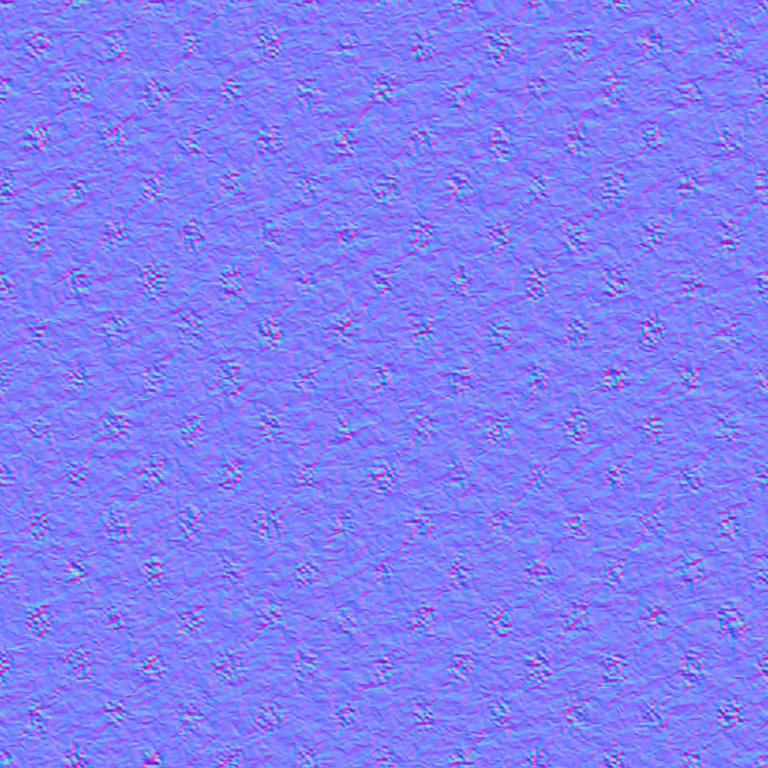
Write a WebGL 2 fragment shader that draws this texture map.

```glsl
#version 300 es
precision highp float;
// Normal map of a quilted knit: fine wrinkled grain, a staggered lattice of
// rough knots and faint diagonal seams between them. A height field is built
// from wrapping value noise, then its slope is encoded as a colour.

uniform vec2 u_resolution;
out vec4 outColor;

const vec2 REPEATS = vec2(10.0, 8.0);         // staggered pairs of knots across, up
const vec2 KNOT_PHASE = vec2(0.0, 0.05);      // first knot, in repeats
const vec2 KNOT_RADIUS = vec2(0.0205, 0.0265);
const float KNOT_RELIEF = 0.0035;
const vec2 KNOT_GRAIN = vec2(205.0, 235.0);   // noise cells across, up
const vec2 THREAD_GRAIN = vec2(170.0, 250.0);
const float THREAD_SLANT = 12.0;              // cells climbed across the canvas
const float THREAD_RELIEF = 0.0012;
const vec2 TWILL_GRAIN = vec2(120.0, 170.0);
const float TWILL_SLANT = 85.0;
const float TWILL_RELIEF = 0.00105;
const vec2 FOLD_GRAIN = vec2(52.0, 76.0);
const float FOLD_SLANT = 16.0;
const float FOLD_RELIEF = 0.0021;
const vec2 WARP_GRAIN = vec2(80.0);
const float WARP = 0.006;                     // wander of the grain
const vec2 SEAM_DEPTH = vec2(0.0008, 0.0003); // rising, falling diagonals
const float SEAM_WIDTH = 0.045;               // in repeats
const float SEAM_GRAIN = 0.6;                 // extra grain along seams
const float SLOPE_STEP = 0.0007;
const vec2 STEEP_SIDE = vec2(0.7071, -0.7071);
const float STEEPNESS = 1.3;                  // sharpens slopes facing that side
const float BLUE_GAIN = 0.985;

// Integer hash of a non-negative cell, 0..1
float hash(vec2 cell, float seed) {
    uvec3 k = uvec3(cell, seed);
    uint h = k.x * 1597u + k.y * 51749u + k.z * 7919u;
    h = (h ^ (h >> 16)) * 73244475u;
    h = (h ^ (h >> 15)) * 40503u;
    h = (h ^ (h >> 13)) * 668265u;
    return float((h ^ (h >> 16)) & 65535u) / 65535.0;
}

// Random value at a grid corner, wrapped so the slanted grid tiles
float corner(vec2 cell, vec2 count, float slant, float seed) {
    float turns = floor((cell.x + 0.5) / count.x);
    cell.x -= turns * count.x;
    cell.y = mod(cell.y + turns * slant, count.y);
    return hash(cell, seed);
}

// Smooth value noise centred on zero
float noise(vec2 uv, vec2 count, float slant, float seed) {
    vec2 p = uv * count - vec2(0.0, uv.x * slant);
    vec2 i = floor(p);
    vec2 f = p - i;
    f = f * f * (3.0 - 2.0 * f);
    float low = mix(corner(i, count, slant, seed),
                    corner(i + vec2(1.0, 0.0), count, slant, seed), f.x);
    float high = mix(corner(i + vec2(0.0, 1.0), count, slant, seed),
                     corner(i + vec2(1.0, 1.0), count, slant, seed), f.x);
    return mix(low, high, f.y) - 0.5;
}

float height(vec2 uv) {
    // Diagonal axes: knots sit on integer points, seams on integer lines
    vec2 q = uv * REPEATS - KNOT_PHASE;
    vec2 diagonal = vec2(q.x - q.y, q.x + q.y);
    vec2 nearest = floor(diagonal + 0.5);
    vec2 offset = diagonal - nearest;

    // Wandering grain in three sizes
    vec2 bent = uv + WARP * vec2(noise(uv, WARP_GRAIN, 0.0, 7.0),
                                 noise(uv, WARP_GRAIN, 0.0, 8.0));
    float thread = noise(bent, THREAD_GRAIN, THREAD_SLANT, 1.0);
    float twill = noise(bent, TWILL_GRAIN, TWILL_SLANT, 9.0);
    float fold = noise(bent, FOLD_GRAIN, FOLD_SLANT, 2.0);
    float patchy = noise(uv, vec2(40.0), 0.0, 3.0);

    // Knots: ragged ovals of coarse relief, each of its own size and strength
    vec2 site = vec2(nearest.x + nearest.y, nearest.y - nearest.x);
    site = mod(site, 2.0 * REPEATS);
    vec2 fromKnot = vec2(offset.x + offset.y, offset.y - offset.x) * 0.5 / REPEATS;
    float size = mix(0.9, 1.1, hash(site, 4.0));
    float reach = length(fromKnot / (KNOT_RADIUS * size)) + 0.5 * patchy;
    float knot = 1.0 - smoothstep(0.4, 1.1, reach);
    knot *= mix(0.85, 1.2, hash(site, 5.0));
    float rough = noise(uv, KNOT_GRAIN, 0.0, 6.0)
                + 0.8 * noise(bent, 0.6 * KNOT_GRAIN, 0.0, 10.0);

    // Seams: soft ragged grooves that fade in and out
    vec2 stray = offset + 0.07 * twill;
    vec2 seam = exp(-stray * stray / (SEAM_WIDTH * SEAM_WIDTH));
    float worn = clamp(0.5 + 1.8 * patchy, 0.0, 1.0);
    float groove = dot(seam, SEAM_DEPTH) * worn;
    float grainGain = 1.0 + SEAM_GRAIN * max(seam.x, 0.4 * seam.y);

    return (THREAD_RELIEF * thread + TWILL_RELIEF * twill) * grainGain
         + FOLD_RELIEF * fold + KNOT_RELIEF * rough * knot - groove;
}

void main() {
    vec2 uv = gl_FragCoord.xy / u_resolution;

    // Central differences give the slope
    vec2 e = vec2(SLOPE_STEP, 0.0);
    vec2 slope = vec2(height(uv - e.xy) - height(uv + e.xy),
                      height(uv - e.yx) - height(uv + e.yx)) / (2.0 * SLOPE_STEP);
    float facing = max(dot(slope, STEEP_SIDE), 0.0);
    slope += STEEP_SIDE * STEEPNESS * min(facing * facing, 0.5);

    // Encode the unit normal as a colour
    vec3 colour = normalize(vec3(slope, 1.0)) * 0.5 + 0.5;
    outColor = vec4(colour * vec3(1.0, 1.0, BLUE_GAIN), 1.0);
}
```
